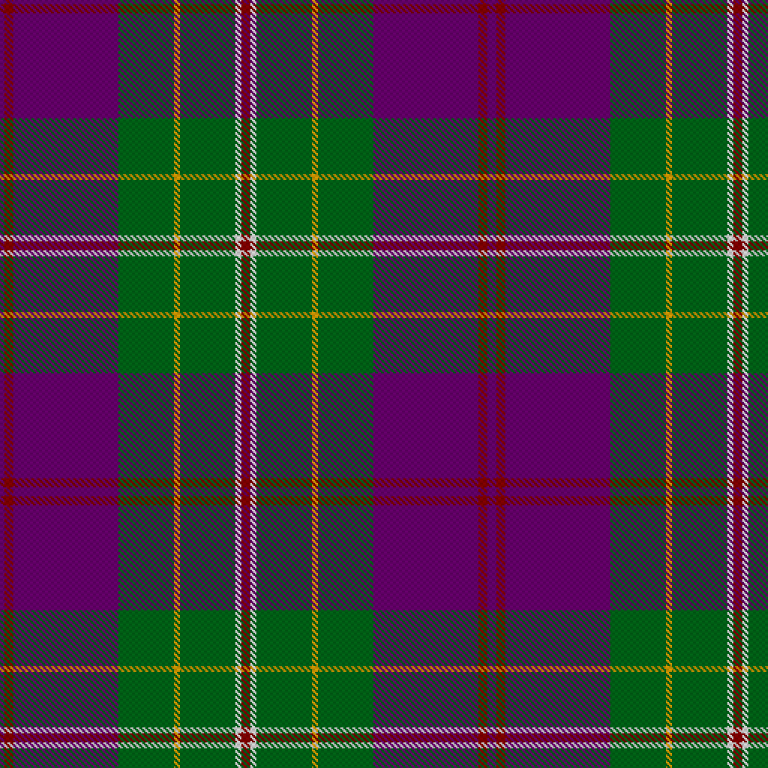
Write a three.js fragment shader that draws this pattern.

```glsl
// Woven tartan: one mirrored stripe sequence colours both warp and weft.
// A 2/2 twill picks which thread lies on top, layered sines shade the
// thread floats, and a small sample grid smooths the thread edges.

#define THREADS 512.0
#define SETT 328.0
#define SHADE 0.085
#define SAMPLES 3
#define GREEN vec3(0.00, 0.36, 0.08)
#define PURPLE vec3(0.37, 0.00, 0.39)
#define RED vec3(0.47, 0.00, 0.00)
#define WHITE vec3(0.76, 0.76, 0.76)
#define GOLD vec3(0.76, 0.55, 0.00)

varying vec2 vUv;

const float HALF_PI = 1.5707963;

// Stripe colour of a thread; widths are thread counts out from the pivot.
vec3 stripeColor(float thread) {
  float d = abs(mod(thread + 0.5, SETT) - 0.5 * SETT);
  vec3 color = RED;
  color = mix(color, WHITE, step(3.0, d));
  color = mix(color, GREEN, step(7.0, d));
  color = mix(color, GOLD, step(44.0, d));
  color = mix(color, GREEN, step(48.0, d));
  color = mix(color, PURPLE, step(85.0, d));
  color = mix(color, RED, step(155.0, d));
  return mix(color, PURPLE, step(161.0, d));
}

// Gentle relief from two crossing diagonal waves.
float threadShade(vec2 cell) {
  float along = sin(HALF_PI * (cell.x - cell.y + 0.5));
  float across = sin(HALF_PI * (cell.x + cell.y + 0.5));
  return 1.0 + SHADE * (along + across);
}

// Cloth colour, with threads counted from the upper left corner.
vec3 weave(vec2 uv) {
  vec2 cell = floor(vec2(uv.x, 1.0 - uv.y) * THREADS);
  float warpOnTop = step(mod(cell.x - cell.y, 4.0), 1.5);
  vec3 color = mix(stripeColor(cell.y), stripeColor(cell.x), warpOnTop);
  return color * threadShade(cell);
}

void main() {
  // Average over the area covered by one screen sample.
  vec2 footprint = fwidth(vUv);
  float count = float(SAMPLES);
  vec3 sum = vec3(0.0);
  for (int j = 0; j < SAMPLES; j++) {
    for (int i = 0; i < SAMPLES; i++) {
      vec2 offset = (vec2(float(i), float(j)) + 0.5) / count - 0.5;
      sum += weave(vUv + offset * footprint);
    }
  }
  gl_FragColor = vec4(sum / (count * count), 1.0);
}
```
